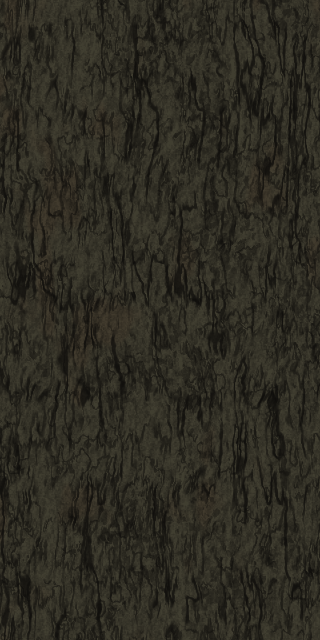
Reproduce this texture procedurally as a Shadertoy shader.

```glsl
// Dark weathered tree bark with narrow upright fissures and flaking plates.
// Cracks are the mid-level lines of stretched, warped fractal noise, kept thin
// by the noise slope; pits, side-lit relief and fine grain roughen the plates.

float hash(vec2 p) {
    vec3 q = fract(vec3(p.xyx) * 0.1031);
    q += dot(q, q.yzx + 33.33);
    return fract((q.x + q.y) * q.z);
}

float noise(vec2 p) {
    vec2 cell = floor(p), f = fract(p);
    f = f * f * f * (f * (f * 6.0 - 15.0) + 10.0);
    float low = mix(hash(cell), hash(cell + vec2(1, 0)), f.x);
    float high = mix(hash(cell + vec2(0, 1)), hash(cell + vec2(1, 1)), f.x);
    return mix(low, high, f.y);
}

// Three octaves, scaled back to the range 0 to 1
float fbm(vec2 p) {
    float sum = 0.0, weight = 0.5;
    for (int i = 0; i < 3; i++) {
        sum += weight * noise(p);
        p = p * 2.03 + vec2(17.3, 41.7);
        weight *= 0.5;
    }
    return sum / 0.875;
}

// Sideways wander that keeps the fissures from running straight
vec2 warp(vec2 p) {
    float wide = fbm(p * vec2(5.0, 3.0) + 11.0) - 0.5;
    float tight = fbm(p * vec2(34.0, 26.0) + 53.0) - 0.5;
    return p + vec2(0.06 * wide + 0.014 * tight, 0.03 * tight);
}

// 1 inside a crack of the given half width, falling to 0 on the plates
float fissure(vec2 p, vec2 scale, float width, float seed) {
    const float STEP = 0.002;
    float level = fbm(p * scale + seed);
    float right = fbm((p + vec2(STEP, 0.0)) * scale + seed);
    float above = fbm((p + vec2(0.0, STEP)) * scale + seed);
    float slope = length(vec2(right, above) - level) / STEP;
    float gap = abs(level - 0.5) / max(slope, 0.22 * scale.x);
    return 1.0 - smoothstep(0.2 * width, width, gap);
}

// Soft region mask
float region(vec2 p, vec2 scale, float from, float to, float seed) {
    return smoothstep(from, to, fbm(p * scale + seed));
}

// Slope of the surface towards light from the upper left
float relief(vec2 p, vec2 scale, float reach) {
    vec2 toLight = vec2(-0.8, 0.6) * reach;
    return fbm(p * scale) - fbm((p + toLight) * scale);
}

void mainImage(out vec4 fragColor, in vec2 fragCoord) {
    vec2 p = fragCoord / iResolution.x;
    vec2 q = warp(p);

    // Long fissures, shorter side cracks, flake edges and rough pits
    float taper = mix(0.0045, 0.0095, noise(p * vec2(22.0, 9.0)));
    float longCrack = fissure(q, vec2(24.0, 3.2), taper, 5.0)
                    * region(p, vec2(14.0, 7.0), 0.34, 0.56, 71.0);
    float sideCrack = fissure(q, vec2(36.0, 7.0), 0.0065, 37.0)
                    * region(p, vec2(20.0, 11.0), 0.38, 0.58, 91.0);
    float flakeEdge = fissure(q, vec2(42.0, 20.0), 0.0055, 23.0)
                    * region(p, vec2(17.0, 13.0), 0.42, 0.60, 29.0);
    float patchy = region(p, vec2(8.0, 5.0), 0.42, 0.68, 61.0);
    float pits = mix(0.25, 1.0, patchy)
               * region(q, vec2(74.0, 48.0), 0.48, 0.66, 13.0);

    // Plate brightness
    float tone = 0.94 - 0.04 * patchy;
    tone += 0.16 * (fbm(q * vec2(38.0, 12.0) + 83.0) - 0.5);
    tone += 0.55 * relief(q, vec2(62.0, 30.0), 0.008);
    tone += 0.28 * (noise(p * 240.0) - 0.5);

    // Darkening by the openings
    tone *= 1.0 - 0.72 * longCrack;
    tone *= 1.0 - 0.52 * sideCrack;
    tone *= 1.0 - 0.48 * flakeEdge;
    tone *= 1.0 - 0.38 * pits;

    // Olive grey plates with sparse brown stains
    vec3 crevice = vec3(0.050, 0.045, 0.037);
    vec3 plate = vec3(0.237, 0.227, 0.178);
    vec3 brown = vec3(0.243, 0.208, 0.158);
    float stain = region(p, vec2(9.0, 5.0), 0.62, 0.80, 131.0);
    vec3 surface = mix(plate, brown, 0.6 * stain);
    vec3 color = mix(crevice, surface, clamp(tone, 0.0, 1.08));
    fragColor = vec4(color, 1.0);
}
```
